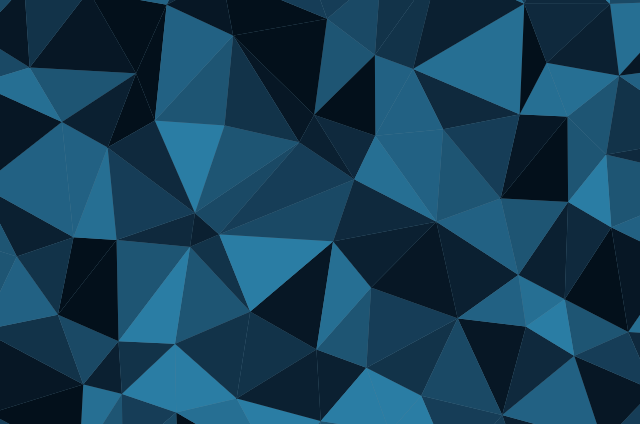
A Shadertoy shader for this background:

```glsl
// Low-poly mesh of flat blue triangles with faint pale seams.
#define ROWS 5.9                          // mesh rows per canvas height
#define TILT 0.42                         // mesh rotation in radians
#define JITTER vec2(0.39, 0.35)           // vertex displacement in cells
#define TONES 11.0                        // number of distinct shades
#define SHADE_BASE vec3(0.003, 0.048, 0.085)
#define SHADE_LINEAR vec3(0.17, 0.30, 0.43)
#define SHADE_CURVE vec3(0.0, 0.17, 0.16)
#define SEAM_COLOR vec3(0.35, 0.50, 0.58)

vec2 hash2(vec2 p) {
    vec3 q = fract(p.xyx * vec3(0.1031, 0.1030, 0.0973) + 0.37);
    q += dot(q, q.yzx + 33.33);
    return fract((q.xx + q.yz) * q.zy);
}

float cross2(vec2 a, vec2 b) { return a.x * b.y - a.y * b.x; }

// Staggered lattice point, displaced at random
vec2 meshVertex(vec2 id) {
    vec2 offset = (2.0 * hash2(id + 40.0) - 1.0) * JITTER;
    return id + vec2(0.5 * mod(id.y, 2.0), 0.0) + offset;
}

// Signed distance to the line a-b, positive on its right
float edgeDistance(vec2 p, vec2 a, vec2 b) {
    vec2 e = b - a;
    return cross2(p - a, e) / max(length(e), 1e-4);
}

float triangleCoverage(vec2 p, vec2 a, vec2 b, vec2 c, float pixel) {
    float winding = cross2(b - a, c - a) < 0.0 ? -1.0 : 1.0;
    float d = max(winding * edgeDistance(p, a, b),
              max(winding * edgeDistance(p, b, c), winding * edgeDistance(p, c, a)));
    return clamp(0.5 - d / pixel, 0.0, 1.0);
}

// Smaller height of the two triangles that share the diagonal a-c
float splitQuality(vec2 a, vec2 b, vec2 c, vec2 d) {
    return min(edgeDistance(b, a, c), -edgeDistance(d, a, c));
}

// Evenly spread shades, quantised to a few tones
vec3 shade(vec2 id, float side) {
    float spread = dot(id, vec2(0.7549, 0.5698)) + 0.19 * side;
    float t = fract(spread + 0.45 * hash2(id + 91.0 * side + 17.0).x);
    t = (floor(t * TONES) + 0.5) / TONES;
    return SHADE_BASE + t * (SHADE_LINEAR + t * SHADE_CURVE);
}

void mainImage(out vec4 fragColor, in vec2 fragCoord) {
    float pixel = ROWS / iResolution.y;
    vec2 p = fragCoord * pixel;
    float co = cos(TILT), si = sin(TILT);
    p = mat2(co, si, -si, co) * p + 20.0;

    // Layer the antialiased triangles of the nearby quads over the seam colour
    vec3 color = SEAM_COLOR;
    vec2 cell = floor(p);
    for (int j = -1; j <= 1; j++) {
        for (int i = -1; i <= 1; i++) {
            vec2 id = cell + vec2(i, j);
            vec2 a = meshVertex(id);
            vec2 b = meshVertex(id + vec2(1, 0));
            vec2 c = meshVertex(id + vec2(1, 1));
            vec2 d = meshVertex(id + vec2(0, 1));

            // Turn the quad when its other diagonal gives fuller triangles
            if (splitQuality(b, c, d, a) > splitQuality(a, b, c, d)) {
                vec2 first = a;
                a = b; b = c; c = d; d = first;
            }
            color = mix(color, shade(id, 0.0), triangleCoverage(p, a, b, c, pixel));
            color = mix(color, shade(id, 1.0), triangleCoverage(p, a, c, d, pixel));
        }
    }
    fragColor = vec4(color, 1.0);
}
```
